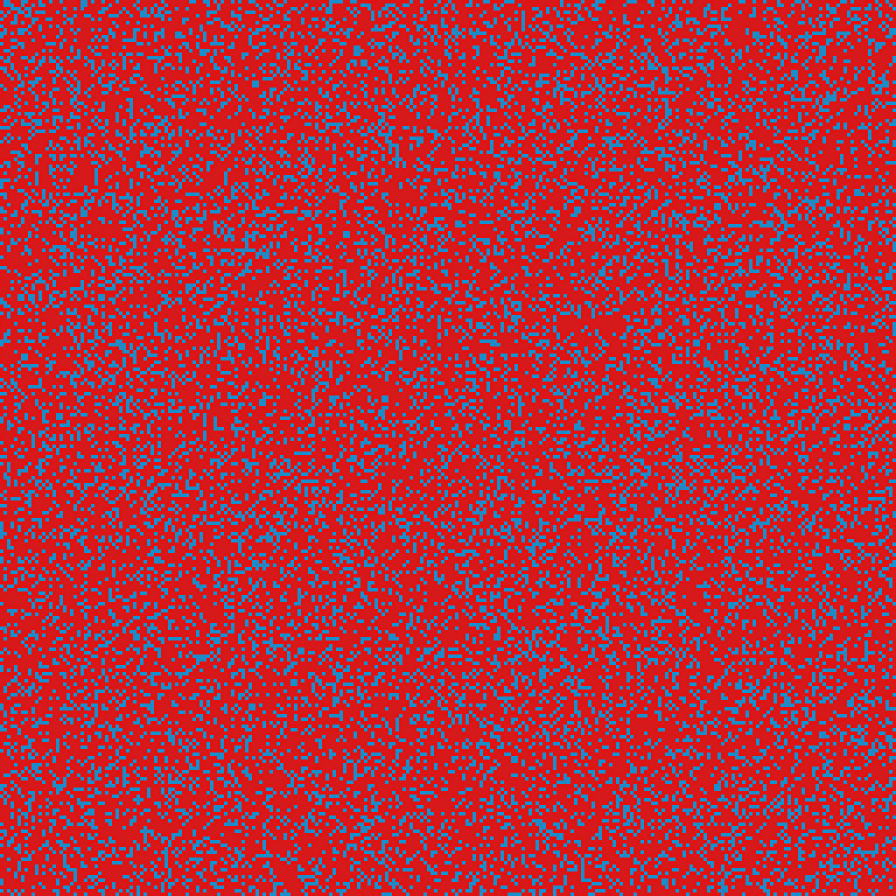
Give the GLSL for this texture, as a WebGL 2 fragment shader.

```glsl
#version 300 es
precision highp float;
precision highp int;
// Two-tone grain of tiny square cells: short blue chains and dots on red.

#define GRID 256.0                       // cells along the canvas height
#define GRAIN_SHARE 0.25                 // share of cells that are grains
#define SPACING 0.04                     // how strongly side neighbours repel
#define EDGE_CONTRAST 0.06               // extra contrast between side neighbours
#define GROUND_COLOR vec3(0.84, 0.10, 0.11)
#define GRAIN_COLOR vec3(0.17, 0.51, 0.73)

uniform vec2 u_resolution;
out vec4 fragColor;

const ivec2 RIGHT = ivec2(1, 0);
const ivec2 UP = ivec2(0, 1);

// Integer scrambler
uint scramble(uint v) {
    uint state = v * 747796405u + 2891336453u;
    uint word = ((state >> ((state >> 28u) + 4u)) ^ state) * 277803737u;
    return (word >> 22u) ^ word;
}

// Random value of a cell, 0..1
float cellRandom(ivec2 cell) {
    return float(scramble(uint(cell.x) + scramble(uint(cell.y))) >> 8u) / 16777216.0;
}

// A cell is a grain if its value stands out, less likely beside high values
float grain(ivec2 cell) {
    float around = cellRandom(cell + RIGHT) + cellRandom(cell - RIGHT)
                 + cellRandom(cell + UP) + cellRandom(cell - UP);
    float limit = 1.0 - GRAIN_SHARE + SPACING * (around - 2.0);
    return step(limit, cellRandom(cell));
}

// Grain amount, pushed away from the amounts of the side neighbours
float crispGrain(ivec2 cell) {
    float center = grain(cell);
    float around = grain(cell + RIGHT) + grain(cell - RIGHT)
                 + grain(cell + UP) + grain(cell - UP);
    return center + EDGE_CONTRAST * (4.0 * center - around);
}

void main() {
    float cellsPerPixel = GRID / u_resolution.y;

    // Average four points inside the pixel to smooth the cell edges
    float amount = 0.0;
    for (int k = 0; k < 4; k++) {
        vec2 shift = vec2(k % 2, k / 2) * 0.5 - 0.25;
        vec2 position = (gl_FragCoord.xy + shift) * cellsPerPixel;
        amount += 0.25 * crispGrain(ivec2(floor(position)));
    }

    vec3 color = mix(GROUND_COLOR, GRAIN_COLOR, amount);
    fragColor = vec4(clamp(color, 0.0, 1.0), 1.0);
}
```
